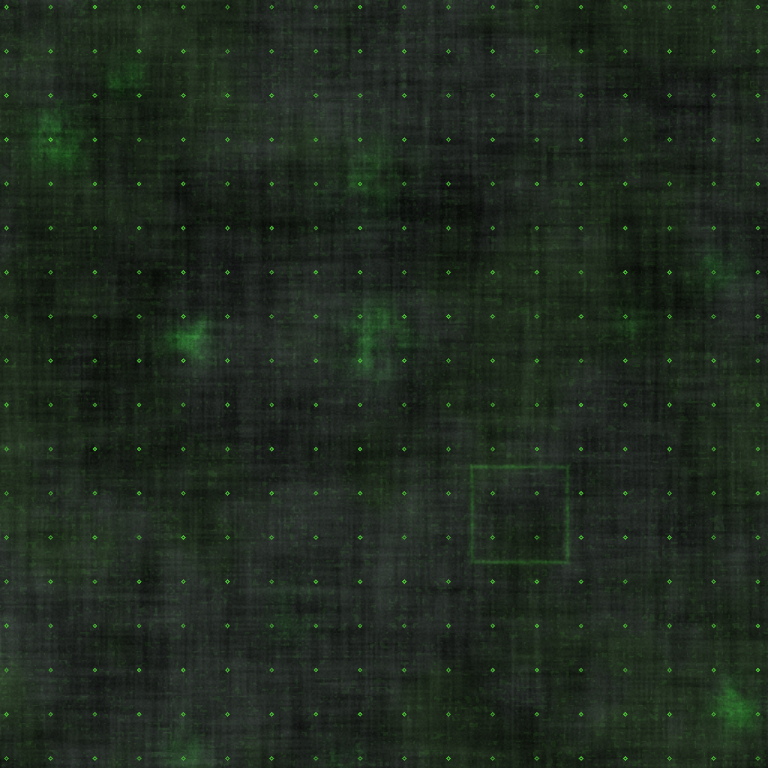
Write a Shadertoy shader that draws this texture.

```glsl
// A dark, worn digital cloth: soft clouds crossed by fine horizontal and
// vertical noise streaks, with green glows, faint dashes, one square frame
// and a regular grid of tiny hollow diamonds.

#define BASE_LEVEL 0.148
#define CLOUD_CONTRAST 0.20
#define STREAK_CONTRAST 0.105
#define GRAIN_CONTRAST 0.042
#define GRAIN_SCALE 512.0
#define DOT_PERIOD 0.05755
#define DOT_OFFSET vec2(0.0085, 0.0124)
#define DOT_RADIUS 0.0021
#define GLOW_COUNT 11
#define FRAME_CENTER vec2(0.677, 0.330)
#define FRAME_HALF 0.062

const vec3 GRAY_TINT = vec3(0.87, 1.0, 0.92);
const vec3 GREEN_TINT = vec3(0.71, 1.0, 0.66);
const vec3 GLOW_COLOR = vec3(0.03, 0.20, 0.035);
const vec3 DASH_COLOR = vec3(0.015, 0.055, 0.008);
const vec3 FRAME_COLOR = vec3(0.04, 0.17, 0.03);
const vec3 DOT_COLOR = vec3(0.28, 0.72, 0.20);

float hash(vec2 p) {
    vec3 q = fract(vec3(p.xyx) * 0.1031);
    q += dot(q, q.yzx + 33.33);
    return fract((q.x + q.y) * q.z);
}

float noise(vec2 p) {
    vec2 cell = floor(p), f = fract(p);
    f = f * f * (3.0 - 2.0 * f);
    float low = mix(hash(cell), hash(cell + vec2(1, 0)), f.x);
    float high = mix(hash(cell + vec2(0, 1)), hash(cell + vec2(1, 1)), f.x);
    return mix(low, high, f.y);
}

float clouds(vec2 p) {
    float sum = 0.0, weight = 0.5;
    for (int i = 0; i < 5; i++) {
        sum += weight * noise(p);
        p = p * 2.03 + 17.3;
        weight *= 0.6;
    }
    return sum / 1.153;
}

// Streaks run along the second axis of p.
float streaks(vec2 p) {
    return 0.40 * noise(p * vec2(310.0, 19.0))
         + 0.35 * noise(p * vec2(130.0, 13.0) + 41.0)
         + 0.25 * noise(p * vec2(52.0, 8.0) + 83.0);
}

// Scattered soft patches with ragged, woven interiors.
float glows(vec2 p) {
    float sum = 0.0;
    for (int i = 0; i < GLOW_COUNT; i++) {
        float id = float(i);
        vec2 center = vec2(hash(vec2(id, 3.7)), hash(vec2(id, 9.2)));
        float radius = mix(0.022, 0.055, hash(vec2(id, 21.4)));
        float strength = mix(0.3, 1.0, hash(vec2(id, 35.8)));
        vec2 d = (p - center) / radius;
        sum += strength * exp(-dot(d, d));
    }
    return sum * smoothstep(0.22, 0.85, clouds(p * 38.0 + 5.0)) * 1.7;
}

// Broken short marks arranged in rows.
float dashes(vec2 p) {
    vec2 cell = floor(p * 85.0);
    float present = step(0.45, hash(cell + 113.0));
    float rowGap = smoothstep(0.12, 0.3, fract(p.y * 85.0));
    return present * rowGap * smoothstep(0.58, 0.85, noise(p * 256.0 + 7.0));
}

float frame(vec2 p) {
    vec2 d = abs(p - FRAME_CENTER) - FRAME_HALF;
    float edge = max(d.x, d.y);
    float line = exp(-pow(edge / 0.0022, 2.0));
    float fuzz = 0.45 * exp(-pow(edge / 0.0055, 2.0));
    return line * mix(0.35, 0.85, noise(p * 160.0)) + fuzz * noise(p * 300.0);
}

float gridDots(vec2 p) {
    vec2 g = (p - DOT_OFFSET) / DOT_PERIOD + 0.5;
    vec2 q = abs(fract(g) - 0.5) * DOT_PERIOD;
    float ring = abs(q.x + q.y - DOT_RADIUS);
    float strength = mix(0.65, 1.0, hash(floor(g) + 61.0));
    return strength * smoothstep(0.0019, 0.0004, ring);
}

void mainImage(out vec4 fragColor, in vec2 fragCoord) {
    vec2 uv = fragCoord / min(iResolution.x, iResolution.y);

    // Cloth brightness
    float level = BASE_LEVEL;
    level += CLOUD_CONTRAST * (clouds(uv * 7.0) - 0.5);
    level += STREAK_CONTRAST * (streaks(uv) - 0.5);
    level += STREAK_CONTRAST * (streaks(uv.yx + 3.1) - 0.5);
    level += GRAIN_CONTRAST * (noise(uv * GRAIN_SCALE + 0.5) - 0.5);
    level += 0.02 * smoothstep(0.35, 0.7, length(uv - 0.5)) - 0.005;
    level = max(level, 0.05);

    // Gray cloth drifting to green
    float green = smoothstep(0.46, 0.68, clouds(uv * 5.0 + 29.0));
    green = clamp(green + 0.35 * noise(uv * 210.0 + 13.0) - 0.1, 0.0, 1.0);
    vec3 color = level * mix(GRAY_TINT, GREEN_TINT, green);

    // Green light and marks
    color += GLOW_COLOR * glows(uv) * (0.4 + 4.0 * level);
    color += DASH_COLOR * dashes(uv);
    color += FRAME_COLOR * frame(uv);
    color = mix(color, DOT_COLOR, gridDots(uv));

    fragColor = vec4(color, 1.0);
}
```
